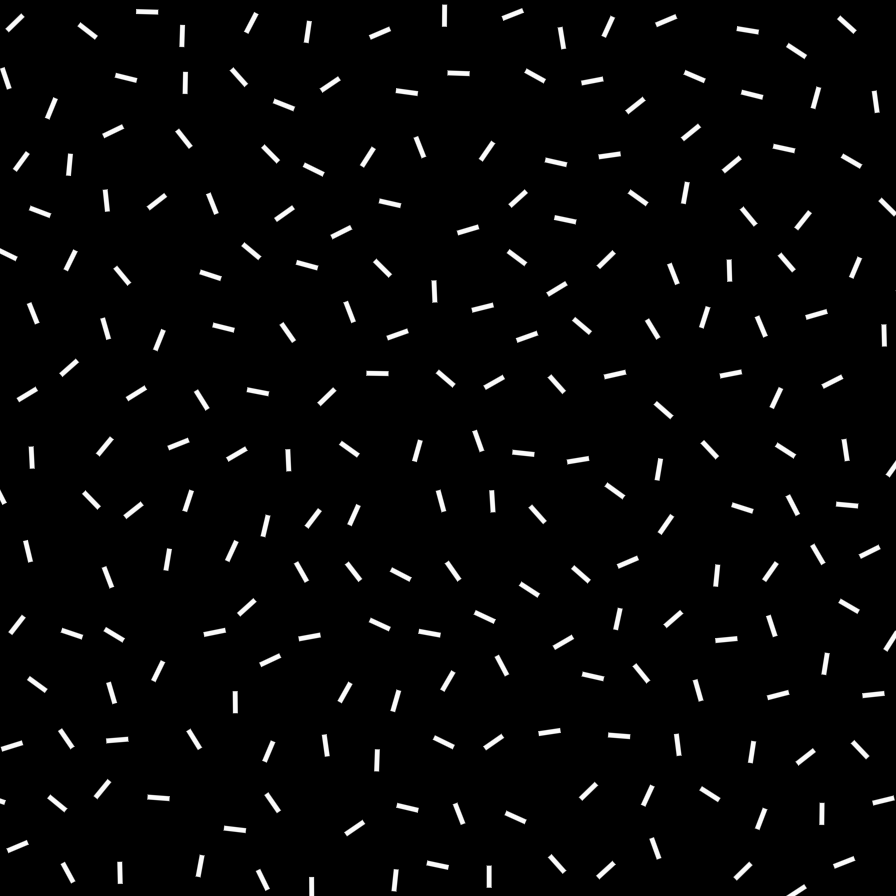
Give the GLSL for this pattern, as a three.js fragment shader.

```glsl
// Short white dashes scattered evenly over black, each turned at random.
// One dash per cell of a staggered, jittered grid; a single repulsion step
// keeps neighbours apart, and each dash is a box distance function.

varying vec2 vUv;

const vec3 BACKGROUND = vec3(0.0);
const vec3 DASH_COLOR = vec3(0.985);

const float CELLS = 15.0;                          // cells across the canvas
const vec2 DASH_HALF_SIZE = vec2(0.0123, 0.0027);  // canvas units
const float EDGE = 0.0009;                         // half width of the soft edge
const float JITTER = 0.76;                         // spread within a cell
const float STAGGER = 0.25;                        // sideways shift of rows
const float SPACING = 0.95;                        // wanted distance, in cells
const float REPULSION = 0.5;
const float MAX_PUSH = 0.3;
const float PI = 3.14159;

// Three random values per cell: x and y for the place, z for the angle.
vec3 hash32(vec2 p) {
  vec3 q = fract(vec3(p.xyx) * vec3(0.1031, 0.1030, 0.0973));
  q += dot(q, q.yxz + 33.33);
  return fract((q.xxy + q.yzz) * q.zyx);
}

vec3 cellRandom(vec2 cell) {
  return hash32(cell + 47.0);
}

// Jittered point of a cell, before spacing.
vec2 rawSite(vec2 cell) {
  float shift = STAGGER * (2.0 * mod(cell.y, 2.0) - 1.0);
  vec2 jitter = (cellRandom(cell).xy - 0.5) * JITTER;
  return cell + 0.5 + vec2(shift, 0.0) + jitter;
}

// Point of a cell, pushed away from neighbours that are too near.
vec2 spacedSite(vec2 cell) {
  vec2 site = rawSite(cell);
  vec2 push = vec2(0.0);
  for (int j = -1; j <= 1; j++) {
    for (int i = -1; i <= 1; i++) {
      if (i == 0 && j == 0) continue;
      vec2 away = site - rawSite(cell + vec2(float(i), float(j)));
      float gap = max(length(away), 0.001);
      push += away / gap * max(SPACING - gap, 0.0) * REPULSION;
    }
  }
  return site + clamp(push, -MAX_PUSH, MAX_PUSH);
}

float boxDistance(vec2 p, vec2 halfSize) {
  vec2 d = abs(p) - halfSize;
  return length(max(d, 0.0)) + min(max(d.x, d.y), 0.0);
}

vec2 rotate(vec2 p, float angle) {
  float c = cos(angle);
  float s = sin(angle);
  return vec2(c * p.x + s * p.y, c * p.y - s * p.x);
}

void main() {
  vec2 home = floor(vUv * CELLS);

  // Nearest dash among the surrounding cells
  float dist = 1.0;
  for (int j = -1; j <= 1; j++) {
    for (int i = -1; i <= 1; i++) {
      vec2 cell = home + vec2(float(i), float(j));
      vec2 local = vUv - spacedSite(cell) / CELLS;
      float angle = cellRandom(cell).z * PI;
      dist = min(dist, boxDistance(rotate(local, angle), DASH_HALF_SIZE));
    }
  }

  float coverage = 1.0 - smoothstep(-EDGE, EDGE, dist);
  gl_FragColor = vec4(mix(BACKGROUND, DASH_COLOR, coverage), 1.0);
}
```
